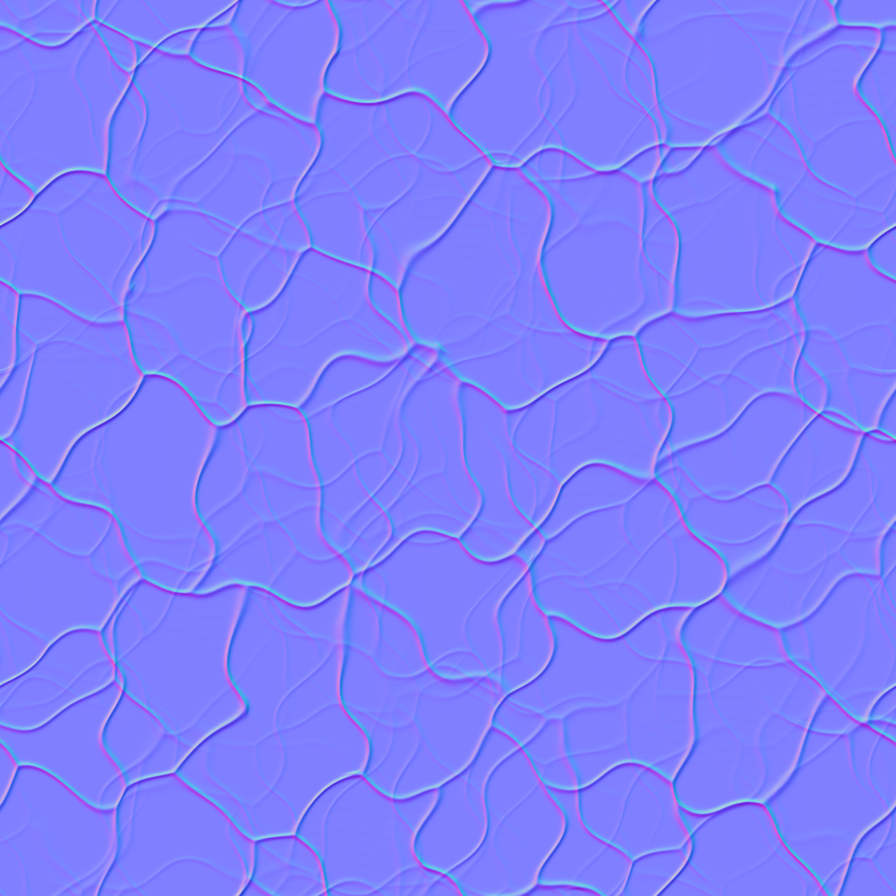
This texture map is drawn by a WebGL 1 fragment shader. Its source:

```glsl
precision highp float;
// Tangent-space normal map of thin, wavy, web-like veins over a flat surface.

uniform vec2 u_resolution;

#define TAU 6.2831853
#define LAYERS 5
#define CELLS vec2(8.0, 6.0)   // cells of the main web across the tile
#define VEIN_WIDTH 0.0025      // vein half width
#define RELIEF 0.0029          // height of the main veins
#define WARP 0.0120            // sideways sway of the veins
#define JITTER 0.84            // irregularity of the cells
#define STRETCH 1.25           // vertical against horizontal cell metric
#define GRAIN 0.00002          // height of the fine surface streaks
#define STEP 0.0008            // sampling distance for the slope

vec2 hash2(vec2 p, float seed) {
  vec2 q = vec2(dot(p, vec2(127.1, 311.7)), dot(p, vec2(269.5, 183.3)));
  return fract(sin(q + seed * 17.3) * 43758.5453);
}

// Tileable sway from layered sines
vec2 sway(vec2 p, float seed) {
  vec2 a = TAU * vec2(6.0 * p.y + 2.0 * p.x, 6.0 * p.x - 2.0 * p.y);
  vec2 b = TAU * vec2(10.0 * p.y - 5.0 * p.x, 9.0 * p.x + 4.0 * p.y);
  return p + WARP * (sin(a + seed * vec2(2.1, 3.7))
                   + 0.5 * sin(b + seed * vec2(4.3, 1.9)));
}

// Smooth cellular borders: 0 inside a cell, 1 on a border, more at forks
float web(vec2 p, vec2 cells, float seed) {
  vec2 g = sway(p, seed) * cells;
  vec2 id = floor(g);
  vec2 f = g - id;
  float sharpness = 1.0 / (VEIN_WIDTH * cells.x);
  float sum = 0.0;
  float sumSquares = 0.0;
  vec2 centre = vec2(0.0);
  float spread = 0.0;
  for (int j = -1; j <= 1; j++) {
    for (int i = -1; i <= 1; i++) {
      vec2 offset = vec2(float(i), float(j));
      vec2 rnd = hash2(mod(id + offset, cells), seed);
      vec2 site = offset + 0.5 + JITTER * (rnd - 0.5) - f;
      site.y *= STRETCH;
      float weight = exp(-sharpness * (length(site) - 0.4));
      sum += weight;
      sumSquares += weight * weight;
      centre += weight * site;
      spread += weight * dot(site, site);
    }
  }
  centre /= sum;
  float border = 1.0 - sumSquares / (sum * sum);
  // Borders between crowded sites would be blurred, so they fade out
  float variance = max(spread / sum - dot(centre, centre), 0.0);
  float gap = 2.0 * variance / (border + 0.0005);
  return 2.0 * border * smoothstep(0.15, 0.8, gap);
}

// Slow patches in which a web rises or fades away
float patches(vec2 p, float seed) {
  vec2 s = sin(TAU * vec2(2.0 * p.x + p.y, 3.0 * p.y - p.x) + seed * vec2(2.7, 5.1));
  return 0.5 + 0.25 * (s.x + s.y);
}

float height(vec2 p) {
  float h = 0.0;
  for (int i = 0; i < LAYERS; i++) {
    float layer = float(i);
    float fade = patches(p, layer + 1.0);
    float strength = 0.24 * fade;                          // faint webs
    if (i == 0) strength = 0.65 + 0.45 * fade;             // main web
    if (i == 1) strength = 0.65 * smoothstep(0.25, 0.9, fade);
    vec2 cells = CELLS - vec2(min(layer, 1.0));
    h += strength * web(p, cells, layer + 3.0);
  }
  float streaks = sin(TAU * (83.0 * p.y + 6.0 * p.x) + 2.0 * sin(TAU * 7.0 * p.x));
  return RELIEF * h + GRAIN * streaks * patches(p, 8.0);
}

void main() {
  vec2 p = gl_FragCoord.xy / u_resolution.y;
  vec2 e = vec2(STEP, 0.0);

  // Slope by central differences; red faces left, green faces up
  vec2 slope = vec2(height(p + e.xy) - height(p - e.xy),
                    height(p - e.yx) - height(p + e.yx)) / (2.0 * STEP);
  vec3 normal = normalize(vec3(slope, 1.0));
  gl_FragColor = vec4(0.5 + 0.5 * normal, 1.0);
}
```
